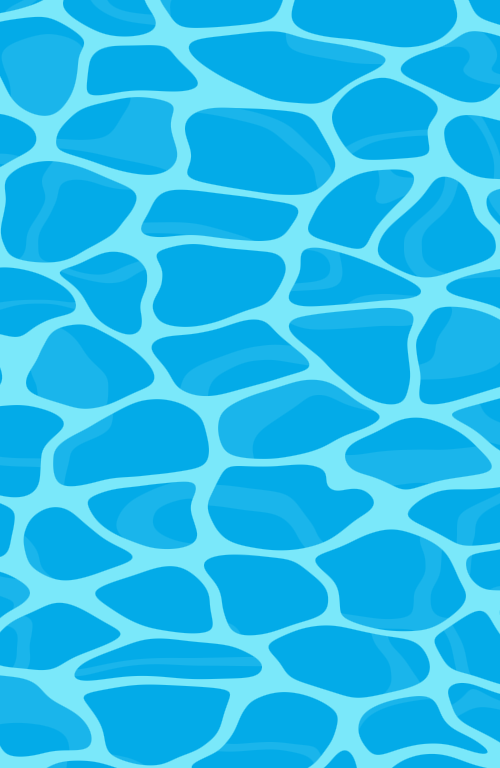
A Shadertoy shader for this texture:

```glsl
// Stylised pool water: a pale net of light over flat blue cells with soft bands.
// The net is a staggered Voronoi grid, bent by noise, with corners rounded by an
// exponential smooth minimum; each cell holds its own noise contour bands.

#define DEEP_BLUE   vec3(0.01, 0.67, 0.91)
#define BAND_BLUE   vec3(0.10, 0.71, 0.92)
#define NET_CYAN    vec3(0.48, 0.91, 0.98)
#define CELL_SIZE   vec2(0.255, 0.148)
#define JITTER      0.72
#define NET_WIDTH   0.052
#define ROUNDNESS   13.0
#define BEND_LARGE  vec2(0.105, 0.052)
#define BEND_SMALL  vec2(0.030, 0.014)
#define BAND_SCALE  vec2(4.6, 7.6)
#define BAND_WIDTH  0.075

vec2 hash2(vec2 p) {
    vec3 h = fract(p.xyx * vec3(0.1031, 0.1030, 0.0973));
    h += dot(h, h.yzx + 33.33);
    return fract((h.xx + h.yz) * h.zy);
}

// Two channels of smooth value noise in 0..1
vec2 noise2(vec2 p) {
    vec2 i = floor(p), f = fract(p);
    vec2 u = f * f * f * (f * (f * 6.0 - 15.0) + 10.0);
    vec2 low  = mix(hash2(i), hash2(i + vec2(1, 0)), u.x);
    vec2 high = mix(hash2(i + vec2(0, 1)), hash2(i + vec2(1, 1)), u.x);
    return mix(low, high, u.y);
}

// Jittered centre of a cell; odd rows are shifted by half a cell
vec2 cellCentre(vec2 id) {
    float stagger = 0.5 * mod(id.y, 2.0);
    return id + 0.5 + vec2(stagger, 0.0) + JITTER * (hash2(id + 41.0) - 0.5);
}

// Rounded distance to the cell border; also returns the cell id
float cellBorder(vec2 p, out vec2 nearestId) {
    vec2 base = floor(p), nearest = vec2(0);
    float best = 1e3;
    nearestId = base;
    for (int y = -2; y <= 2; y++)
    for (int x = -2; x <= 2; x++) {
        vec2 id = base + vec2(x, y);
        vec2 toCentre = cellCentre(id) - p;
        float d = dot(toCentre, toCentre);
        if (d < best) { best = d; nearest = toCentre; nearestId = id; }
    }

    float sum = 1e-9;
    for (int y = -2; y <= 2; y++)
    for (int x = -2; x <= 2; x++) {
        vec2 id = nearestId + vec2(x, y);
        if (x == 0 && y == 0) continue;
        vec2 other = cellCentre(id) - p;
        float d = dot(0.5 * (nearest + other), normalize(other - nearest));
        sum += exp(-ROUNDNESS * d);
    }
    return -log(sum) / ROUNDNESS;
}

// Antialiased coverage of the region where d < 0
float fill(float d) {
    return clamp(0.5 - d / max(fwidth(d), 1e-5), 0.0, 1.0);
}

void mainImage(out vec4 fragColor, in vec2 fragCoord) {
    vec2 p = fragCoord / iResolution.x;

    // Bend the plane so that the net flows
    vec2 bent = p + BEND_LARGE * (noise2(p * vec2(4.0, 7.0) + 3.7) - 0.5) * 2.0 * 0.6;
    bent += BEND_SMALL * (noise2(p * vec2(9.0, 14.0) + 21.3) - 0.5);

    // Net of light, with slowly varying thickness
    vec2 id;
    float border = cellBorder(bent / CELL_SIZE + 7.0, id);
    float thickness = NET_WIDTH * (0.75 + 0.5 * noise2(p * vec2(5.0, 8.0) + 60.0).x);
    float net = fill(border - thickness);

    // Pale bands, shifted separately in every cell
    vec2 bandPoint = mix(p, bent, 1.3) * BAND_SCALE + 19.0 * hash2(id + 5.0);
    float level = noise2(bandPoint).x;
    float band = fill(abs(level - 0.5) - BAND_WIDTH);

    vec3 color = mix(DEEP_BLUE, BAND_BLUE, band);
    color = mix(color, NET_CYAN, net);
    fragColor = vec4(color, 1.0);
}
```
